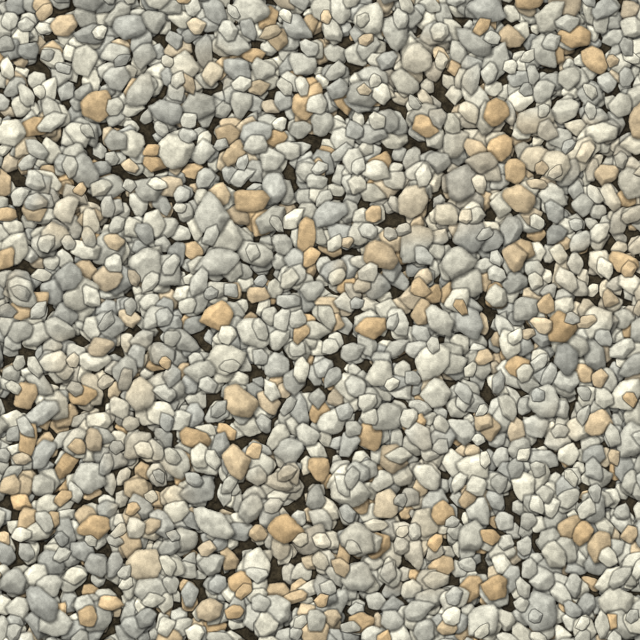
Give the GLSL for this texture, as a WebGL 2 fragment shader.

```glsl
#version 300 es
precision highp float;
// Bed of crushed limestone gravel. Layers of jittered cells each hold one faceted
// stone, a soft convex polygon with sloped sides and a tilted top, painted from
// the bottom up with cast shadows, contact shade and a fine mineral grain.
uniform vec2 u_resolution;
out vec4 outColor;

#define LAYERS 5
#define SIDES 7
#define JITTER 0.35
#define CORNER_SHARPNESS 16.0
#define FACET_SHARPNESS 20.0
#define SHADOW_STRENGTH 0.55
#define SHADOW_LENGTH 0.20
#define GRAIN 0.15
#define TAN_SHARE 0.17
#define COOL_GREY vec3(0.68, 0.68, 0.64)
#define PALE_CREAM vec3(0.91, 0.89, 0.80)
#define WARM_TAN vec3(0.83, 0.71, 0.53)

const float TAU = 6.28318;
const vec3 LIGHT = normalize(vec3(-0.35, 0.60, 1.0));

float hash(vec2 p) {
  return fract(sin(dot(p, vec2(127.1, 311.7))) * 43758.5453);
}

float noise(vec2 p) {
  vec2 i = floor(p), f = fract(p);
  f = f * f * (3.0 - 2.0 * f);
  return mix(mix(hash(i), hash(i + vec2(1, 0)), f.x),
             mix(hash(i + vec2(0, 1)), hash(i + vec2(1, 1)), f.x), f.y);
}

float fbm(vec2 p) {
  return 0.5 * noise(p) + 0.3 * noise(p * 2.1 + 7.3) + 0.2 * noise(p * 4.3 + 3.1);
}

mat2 rotation(float a) {
  return mat2(cos(a), sin(a), -sin(a), cos(a));
}

// Returns outline distance, distance for the thrown shadow, and surface slope.
vec4 stoneShape(vec2 q, vec2 toLight, vec2 seed) {
  vec2 tilt = 0.5 * vec2(hash(seed + 3.1), hash(seed + 5.7)) - 0.25;
  float topWeight = exp(-FACET_SHARPNESS * (0.32 - dot(q, tilt)));
  vec2 slopeSum = tilt * topWeight;
  float weightSum = topWeight, outline = 0.0, shadow = 0.0;
  for (int i = 0; i < SIDES; i++) {
    vec2 key = seed + float(i) * vec2(1.37, 2.91);
    float angle = (float(i) + 0.75 * hash(key + 11.3)) * TAU / float(SIDES);
    vec2 dir = vec2(cos(angle), sin(angle));
    float reach = mix(0.75, 1.12, hash(key + 23.9));
    float slope = mix(0.35, 1.1, hash(key + 37.1));
    float d = dot(q, dir) - reach;
    outline += exp(CORNER_SHARPNESS * d);
    shadow += exp(CORNER_SHARPNESS * (d + dot(toLight, dir) * SHADOW_LENGTH));
    float w = exp(FACET_SHARPNESS * min(d, 0.3) * slope);
    slopeSum += dir * slope * w;
    weightSum += w;
  }
  return vec4(log(vec2(outline, shadow)) / CORNER_SHARPNESS, slopeSum / weightSum);
}

vec3 stoneAlbedo(vec2 seed) {
  vec3 stone = mix(COOL_GREY, PALE_CREAM, hash(seed + 41.3));
  float tanAmount = step(hash(seed + 53.9), TAN_SHARE) * mix(0.4, 1.0, hash(seed + 61.7));
  return mix(stone, WARM_TAN, tanAmount) * mix(0.90, 1.10, hash(seed + 71.1));
}

void main() {
  vec2 uv = gl_FragCoord.xy / u_resolution.y;
  float pixel = 1.0 / u_resolution.y;
  float cells[LAYERS] = float[LAYERS](31.0, 28.0, 25.0, 20.0, 34.0);
  float keep[LAYERS] = float[LAYERS](1.0, 1.0, 0.85, 0.5, 0.3);

  // Shared surface detail: ragged outlines, fine grain and broad earthy stains
  vec2 ragged = vec2(fbm(uv * 95.0), fbm(uv * 95.0 + 31.0)) - 0.5;
  float grain = fbm(uv * 130.0 + 9.0) - 0.5;
  float stain = smoothstep(0.55, 0.85, noise(uv * 9.0)) * 0.35;

  // Damp soil in the gaps
  vec3 color = vec3(0.29, 0.26, 0.20) * (0.8 + 0.8 * grain);

  for (int layer = 0; layer < LAYERS; layer++) {
    mat2 layerTurn = rotation(0.4 + 1.1 * float(layer));
    vec2 grid = layerTurn * uv * cells[layer] + 40.0;
    for (int k = 0; k < 9; k++) {
      vec2 cell = floor(grid) + vec2(k % 3, k / 3) - 1.0;
      vec2 seed = cell + float(layer) * 17.3;
      if (hash(seed + 83.3) > keep[layer]) continue;

      // Place, turn and stretch the stone
      vec2 center = cell + 0.5 + JITTER * (2.0 * vec2(hash(seed), hash(seed + 1.9)) - 1.0);
      float radius = mix(0.34, 0.56, hash(seed + 13.7));
      float stretch = mix(1.0, 1.28, hash(seed + 19.1));
      mat2 turn = rotation(TAU * hash(seed + 29.3));
      vec2 q = turn * (grid - center) / radius / vec2(stretch, 1.0 / stretch);
      if (dot(q, q) > 4.0) continue;
      vec2 toLight = turn * layerTurn * LIGHT.xy;
      vec4 shape = stoneShape(q + ragged * 0.13, toLight, seed);

      // Thrown shadow and contact shade on what lies below
      float thrown = 1.0 - smoothstep(-0.12, 0.16, shape.y);
      float contact = 1.0 - smoothstep(0.0, 0.22, shape.x);
      color *= 1.0 - SHADOW_STRENGTH * max(thrown, 0.6 * contact);

      // Facet light, worn edges and mineral mottling
      vec3 normal = normalize(vec3(shape.zw, 1.0));
      float diffuse = max(dot(normal, vec3(toLight, LIGHT.z)), 0.0) / LIGHT.z;
      float mottle = fbm(q * 2.6 + seed * 3.7) - 0.5;
      vec3 stone = mix(stoneAlbedo(seed), WARM_TAN, stain * hash(seed + 91.7));
      stone *= (0.45 + 0.56 * diffuse) * (1.0 + 2.0 * GRAIN * grain + GRAIN * mottle);
      stone *= mix(0.80, 1.0, smoothstep(0.0, 0.16, -shape.x));
      float soft = 0.9 * pixel * cells[layer] / radius;
      color = mix(color, stone, 1.0 - smoothstep(-soft, soft, shape.x));
    }
  }
  outColor = vec4(clamp(color, 0.0, 1.0), 1.0);
}
```
